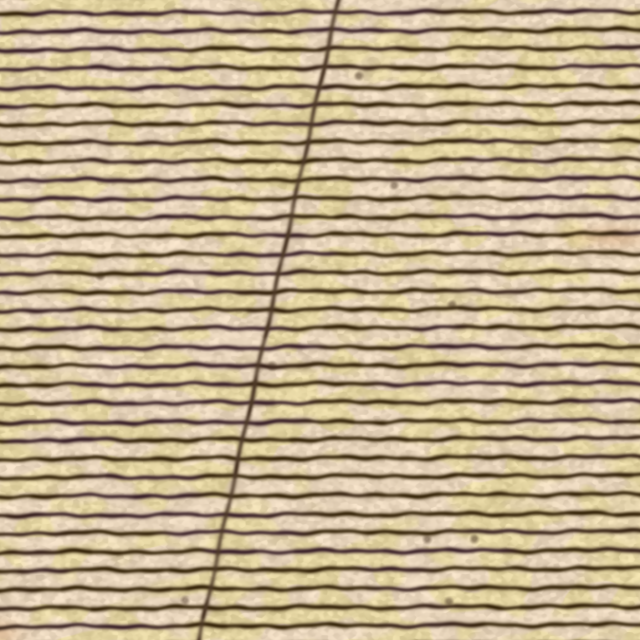
Write a WebGL 1 fragment shader that draws this texture.

```glsl
precision highp float;
// Aged cream paper ruled with thin, wavering brown lines and crossed by one
// steep slanted stroke. Lines are soft bands bent by layered sines; blended
// cellular noise gives the paper grain, tint patches, ink wear and specks.

uniform vec2 u_resolution;

const float ROWS = 34.43;        // ruled lines per canvas height
const float ROW_OFFSET = 0.29;
const float LINE_WIDTH = 0.142;  // soft half width, in rows
const float STROKE_WIDTH = 0.0043;

const vec3 CREAM = vec3(0.91, 0.835, 0.735);
const vec3 YELLOW = vec3(0.89, 0.83, 0.63);
const vec3 BROWN_INK = vec3(0.25, 0.18, 0.07);
const vec3 PURPLE_INK = vec3(0.27, 0.17, 0.19);
const vec3 STROKE_INK = vec3(0.30, 0.22, 0.15);
const vec3 RUST = vec3(0.80, 0.55, 0.33);

float hash(vec2 p) {
  vec3 q = fract(p.xyx * vec3(0.1031, 0.1030, 0.0973));
  q += dot(q, q.yzx + 33.33);
  return fract((q.x + q.y) * q.z);
}

// x: distance to the nearest cell point, y: smoothly blended cell value
vec2 cellular(vec2 p) {
  vec2 cell = floor(p);
  float nearest = 4.0;
  float total = 0.0;
  float weights = 0.0;
  for (int j = -1; j <= 1; j++) {
    for (int i = -1; i <= 1; i++) {
      vec2 id = cell + vec2(float(i), float(j));
      vec2 point = id + vec2(hash(id + 17.3), hash(id + 71.9));
      float d2 = dot(p - point, p - point);
      float w = exp(-5.0 * d2);
      nearest = min(nearest, d2);
      total += w * hash(id + 5.7);
      weights += w;
    }
  }
  return vec2(sqrt(nearest), total / weights);
}

// Soft band profile, kept at least one pixel wide
float band(float dist, float width, float pixel) {
  float t = dist / max(width, pixel);
  return exp(-t * t);
}

// Hand drawn waver of a ruled line, in rows
float waver(float x, float seed) {
  return 0.045 * sin(x * 31.0 + seed * 2.5)
       + 0.035 * sin(x * 67.0 + seed * 6.3)
       + 0.025 * sin(x * 128.0 + seed * 19.0);
}

vec3 paper(vec2 uv) {
  float tint = cellular(uv * vec2(24.0, 36.0) + 40.0).y;
  float grain = cellular(uv * vec2(125.0, 165.0) + 9.0).y;
  float mottle = cellular(uv * 60.0 + 3.0).y;
  vec3 color = mix(CREAM, YELLOW, smoothstep(0.38, 0.72, tint));
  return color + 0.11 * (grain - 0.5) + 0.06 * (mottle - 0.5);
}

// Soft round stain fading out from its center
float stain(vec2 uv, vec2 center, vec2 size) {
  vec2 d = (uv - center) / size;
  return exp(-dot(d, d));
}

// Sparse dark flecks: only a few cells of the grid hold one
float specks(vec2 uv) {
  vec2 p = uv * 22.0;
  vec2 id = floor(p);
  vec2 center = 0.3 + 0.4 * vec2(hash(id + 2.1), hash(id + 8.4));
  float present = step(0.982, hash(id + 31.0));
  return present * (1.0 - smoothstep(0.04, 0.22, length(fract(p) - center)));
}

void main() {
  vec2 uv = gl_FragCoord.xy / u_resolution;
  float pixel = 1.0 / u_resolution.y;

  // Paper, stains and flecks
  vec3 color = paper(uv);
  float rust = stain(uv, vec2(0.96, 0.63), vec2(0.06, 0.018))
             + stain(uv, vec2(0.0, 0.01), vec2(0.03, 0.02));
  color = mix(color, RUST, 0.3 * rust);
  color = mix(color, STROKE_INK, 0.5 * specks(uv));

  // Ruled lines, rising slightly to the right
  float rowPos = (uv.y - 0.0035 * uv.x) * ROWS + ROW_OFFSET;
  float row = floor(rowPos + 0.5);
  float seed = hash(vec2(row, 4.0));
  float offset = rowPos - row + waver(uv.x, seed) + 0.06 * (seed - 0.5);
  vec2 ink = cellular(vec2(uv.x * 42.0, row * 3.7));
  float hue = cellular(vec2(uv.x * 6.0 + 20.0, row * 0.6)).y;
  float width = LINE_WIDTH * (0.88 + 0.24 * ink.y);
  float line = band(offset, width, pixel * ROWS) * (0.84 + 0.2 * ink.y);
  color = mix(color, mix(BROWN_INK, PURPLE_INK, smoothstep(0.4, 0.7, hue)), line);

  // Slanted stroke with uneven ink
  float across = uv.x - 0.311 - 0.218 * uv.y + 0.0012 * sin(uv.y * 47.0);
  float wear = cellular(vec2(3.0, uv.y * 48.0)).y;
  float stroke = band(across * 0.977, STROKE_WIDTH, pixel) * (0.62 + 0.38 * wear);
  color = mix(color, STROKE_INK, stroke);

  gl_FragColor = vec4(clamp(color, 0.0, 1.0), 1.0);
}
```
